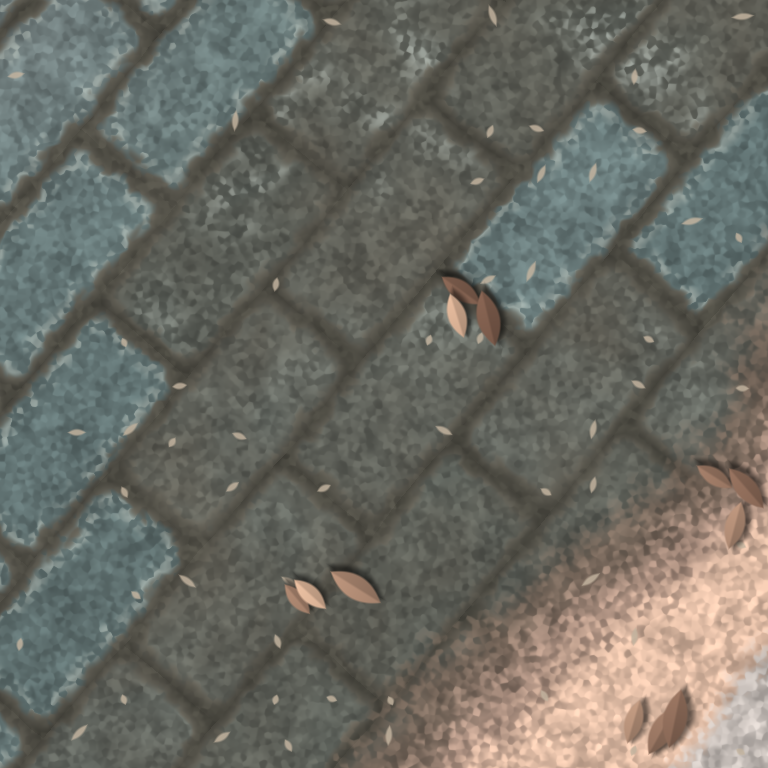
Reproduce this texture procedurally as a Shadertoy shader.

```glsl
// Weathered paving bricks in a tilted running bond, half buried in soil, with a
// sunlit dusty corner, leaf litter and chips. Bricks are rounded boxes in rotated
// cells; grit is smoothed cellular noise and broad stains are layered sines.

const vec2 ALONG = vec2(0.643, 0.766);      // brick length direction
const vec2 ACROSS = vec2(0.766, -0.643);    // direction from row to row
const vec2 CORNER = vec2(0.0, 1.0);         // origin of the brick frame
const vec2 PITCH = vec2(0.320, 0.1576);     // brick spacing, joints included
const vec2 FIRST = vec2(-0.060, 0.268);     // centre of the reference brick
const vec2 HALF_BRICK = vec2(0.145, 0.067);

const vec3 SOIL = vec3(0.355, 0.345, 0.310);
const vec3 JOINT = vec3(0.255, 0.250, 0.220);
const vec3 BLUE = vec3(0.385, 0.455, 0.455);
const vec3 DULL = vec3(0.385, 0.405, 0.380);
const vec3 CHALK = vec3(0.600, 0.630, 0.605);
const vec3 SHADE_DUST = vec3(0.47, 0.40, 0.35);
const vec3 WARM_DUST = vec3(0.67, 0.56, 0.50);
const vec3 SUN_DUST = vec3(0.87, 0.73, 0.64);
const vec3 PALE_SLAB = vec3(0.74, 0.71, 0.69);

float hash(vec2 p) {
    vec3 q = fract(p.xyx * 0.1031);
    q += dot(q, q.yzx + 33.33);
    return fract((q.x + q.y) * q.z);
}

vec2 hash2(vec2 p) { return vec2(hash(p), hash(p + 47.0)); }

// Cellular noise whose cell values blend smoothly.
float cellNoise(vec2 p) {
    vec2 sum = vec2(0.0);
    for (int y = -1; y <= 1; y++)
    for (int x = -1; x <= 1; x++) {
        vec2 cell = floor(p) + vec2(x, y);
        vec2 d = cell + hash2(cell) - p;
        sum += exp(-6.0 * dot(d, d)) * vec2(hash(cell + 71.0), 1.0);
    }
    return sum.x / sum.y;
}

// Warped layers of sines, roughly -1 to 1.
float stain(vec2 p) {
    float sum = 0.0, gain = 0.5;
    for (int i = 0; i < 4; i++) {
        p = mat2(1.3, 1.1, -1.1, 1.3) * p + 0.8 * sin(p.yx);
        sum += gain * sin(p.x) * cos(p.y);
        gain *= 0.65;
    }
    return sum;
}

float roundBox(vec2 p, vec2 halfSize, float radius) {
    vec2 d = abs(p) - halfSize + radius;
    return length(max(d, 0.0)) + min(max(d.x, d.y), 0.0) - radius;
}

vec2 turn(vec2 p, float a) {
    return vec2(cos(a) * p.x + sin(a) * p.y, cos(a) * p.y - sin(a) * p.x);
}

// Coverage of a pointed leaf lying along x.
float leafMask(vec2 p, vec2 size, float soft) {
    float d = abs(p.y) - size.y * (1.0 - p.x * p.x / (size.x * size.x));
    return 1.0 - smoothstep(-soft, soft, d);
}

vec3 paving(vec2 p, float grit, float coarse) {
    vec2 q = vec2(dot(p - CORNER, ALONG), dot(p - CORNER, ACROSS));
    q += 0.004 * vec2(stain(p * 9.0), stain(p * 9.0 + 5.0));
    float row = round((q.y - FIRST.y) / PITCH.y);
    float start = FIRST.x + 0.5 * PITCH.x * (1.0 - mod(row, 2.0));
    vec2 id = vec2(round((q.x - start) / PITCH.x), row);
    vec2 mid = vec2(start, FIRST.y) + id * PITCH;
    vec2 centre = CORNER + ALONG * mid.x + ACROSS * mid.y;

    // Bricks are swept clean at the upper left and the upper right.
    float clean = max(1.0 - smoothstep(0.30, 0.42, mid.y + 0.5 * mid.x),
                      1.0 - smoothstep(0.13, 0.23, distance(centre, vec2(0.85, 0.75))));
    float d = roundBox(q - mid, HALF_BRICK, 0.018) + 0.016 * (coarse - 0.5) + 0.008 * (grit - 0.5);
    float face = 1.0 - smoothstep(-0.007, 0.005, d);
    float rim = face * smoothstep(-0.024, -0.006, d);
    float patches = stain(p * 8.0 + id * 3.0);

    vec3 brick = mix(DULL, BLUE, clean) + 0.06 * (hash(id + 20.0) - 0.5);
    brick += vec3(0.05, 0.03, 0.03) * clean * (1.0 - smoothstep(0.0, 0.35, distance(p, CORNER)));
    brick = mix(brick, CHALK, rim * clean * smoothstep(0.35, 0.75, grit) * 0.6);
    float worn = (1.0 - clean) * smoothstep(0.4, 0.85, p.y) * smoothstep(-0.15, 0.5, patches);
    brick = mix(brick, CHALK, worn * smoothstep(0.35, 0.75, coarse * 0.4 + grit * 0.6));

    float cover = mix(0.55 + 0.45 * patches, 1.0, clean);
    vec3 ground = mix(SOIL, JOINT, smoothstep(0.000, 0.014, d) * (0.65 + 0.3 * patches));
    return mix(ground, brick, face * clamp(cover, 0.15, 1.0));
}

vec3 sunlitDust(vec3 color, vec2 p, float grit) {
    float v = dot(p - CORNER, ACROSS) + 0.035 * stain(p * 6.0) + 0.04 * (grit - 0.5);
    vec2 shadow = p - vec2(0.93, 0.42);
    v -= 0.10 * exp(-35.0 * dot(shadow, shadow));
    color = mix(color, SHADE_DUST, 0.85 * smoothstep(0.96, 1.03, v));
    color = mix(color, WARM_DUST, smoothstep(1.02, 1.10, v));
    color = mix(color, SUN_DUST, smoothstep(1.08, 1.17, v));
    return mix(color, PALE_SLAB, smoothstep(1.30, 1.34, v));
}

vec3 addLeaf(vec3 color, vec2 p, vec2 size, float tone, float soft) {
    color *= 1.0 - 0.5 * leafMask(p + vec2(-0.003, 0.006), size * 1.08, 0.006);
    vec3 tint = mix(vec3(0.46, 0.34, 0.28), vec3(0.85, 0.70, 0.59), tone);
    tint *= 0.92 + 0.18 * smoothstep(-0.002, 0.002, p.y) + 2.0 * p.x;
    return mix(color, tint, leafMask(p, size, soft));
}

void mainImage(out vec4 fragColor, in vec2 fragCoord) {
    vec2 p = fragCoord / iResolution.xy;
    float soft = 1.5 / iResolution.y;
    float grit = cellNoise(p * 130.0), coarse = cellNoise(p * 48.0);
    vec3 color = sunlitDust(paving(p, grit, coarse), p, grit);
    color *= 1.0 + 0.30 * (grit - 0.5) + 0.18 * (coarse - 0.5) + 0.06 * stain(p * 14.0);

    // Small pale chips, one in some of the cells.
    vec2 cell = floor(p * 15.0), rnd = hash2(cell + 9.0);
    vec2 chip = turn((fract(p * 15.0) - 0.3 - 0.4 * rnd) / 15.0, 6.28 * rnd.x);
    float present = step(0.76, hash(cell + 31.0));
    color = mix(color, vec3(0.76, 0.70, 0.62), 0.85 * present
          * leafMask(chip, vec2(0.006 + 0.008 * rnd.y, 0.004), soft));

    // Leaves in loose clusters on a ring.
    for (int i = 0; i < 12; i++) {
        float n = float(i), angle = 0.09 + 1.745 * floor(n / 3.0);
        vec2 r = hash2(vec2(n, 13.0));
        vec2 at = vec2(0.69, 0.31) + 0.28 * vec2(cos(angle), sin(angle)) + 0.11 * (r - 0.5);
        vec2 size = mix(0.024, 0.043, r.x) * vec2(1.0, 0.40);
        color = addLeaf(color, turn(p - at, 0.6 + 2.2 * r.y), size, hash(vec2(n, 5.0)), soft);
    }
    fragColor = vec4(clamp(color, 0.0, 1.0), 1.0);
}
```
